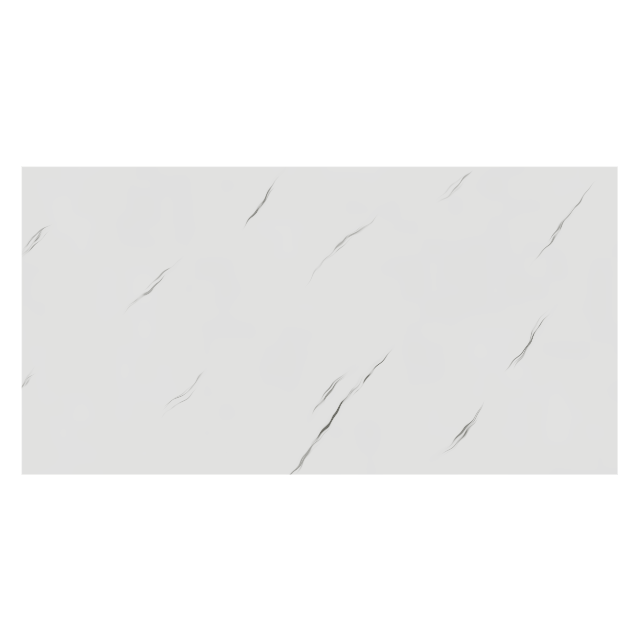
Write a Shadertoy shader that draws this texture.

```glsl
// A pale grey marble slab lying on a white canvas, crossed by sparse slanted veins.
// Veins are scattered on a jittered grid; each is a bundle of thin strands bent by
// layered sines and broken into streaks by noise stretched along the vein.

#define SLAB_CENTRE vec2(0.4995, 0.499)
#define SLAB_HALF   vec2(0.4655, 0.2405)
#define SLAB_COLOUR vec3(0.882, 0.882, 0.879)
#define INK_COLOUR  vec3(0.36, 0.36, 0.33)
#define VEIN_ANGLE  0.85
#define VEIN_GRID   vec2(6.0, 2.0)
#define STRANDS     4
#define STRAND_WIDTH 0.0014
#define BUNDLE_WIDTH 0.014
#define MOTTLE      0.006

float hash(vec2 p) {
    vec3 q = fract(p.xyx * vec3(0.1031, 0.1030, 0.0973));
    q += dot(q, q.yzx + 33.33);
    return fract((q.x + q.y) * q.z);
}

float noise(vec2 p) {
    vec2 cell = floor(p), f = fract(p);
    f = f * f * (3.0 - 2.0 * f);
    return mix(mix(hash(cell), hash(cell + vec2(1, 0)), f.x),
               mix(hash(cell + vec2(0, 1)), hash(cell + vec2(1, 1)), f.x), f.y);
}

vec2 rotate(vec2 p, float angle) {
    float c = cos(angle), s = sin(angle);
    return vec2(c * p.x + s * p.y, c * p.y - s * p.x);
}

// Ink density of one vein centred on the origin.
float vein(vec2 p, float halfLength, float seed) {
    float tilt = 0.12 * (hash(vec2(seed, 7.0)) - 0.5);
    vec2 q = rotate(p, VEIN_ANGLE + tilt);
    float along = q.x / halfLength;
    if (abs(along) > 1.3 || abs(q.y) > 0.05) return 0.0;

    // Broad bend plus fine wobble
    q.y += 0.005 * sin(along * 2.2 + seed)
         + 0.0012 * sin(q.x * 95.0 + seed * 3.0)
         + 0.0006 * sin(q.x * 240.0 + seed * 5.0);

    float ink = 0.0;
    for (int i = 0; i < STRANDS; i++) {
        vec2 key = vec2(seed, float(i) * 3.7 + 1.0);
        float shift = (hash(key) - 0.5) * 0.9;
        float reach = mix(0.3, 0.8, hash(key + 11.0));
        float offset = (hash(key + 23.0) - 0.5) * BUNDLE_WIDTH;
        offset *= 0.5 + 0.5 * sin(along * 3.0 + seed + float(i));

        float taper = smoothstep(reach, 0.1 * reach, abs(along - shift));
        float swell = noise(vec2(q.x * 55.0, 0.0) + key * 9.0);
        float width = STRAND_WIDTH * (0.55 + 1.1 * swell * swell * taper);
        float d = (q.y - offset) / width;
        float broken = smoothstep(0.2, 0.8, noise(vec2(q.x * 70.0, q.y * 330.0) + key * 5.0));
        ink += exp(-d * d) * taper * (0.15 + 0.85 * broken);
    }

    // Faint smoky halo around the strands
    float halo = exp(-q.y * q.y / (BUNDLE_WIDTH * BUNDLE_WIDTH * 0.08));
    ink += 0.07 * halo * smoothstep(1.0, 0.1, abs(along)) * noise(q * vec2(40.0, 200.0) + seed);
    return min(ink, 1.0);
}

// All veins: faint and short ones on a grid, one bold vein below the middle.
float allVeins(vec2 p) {
    float ink = 0.85 * vein(p - vec2(0.545, 0.375), 0.145, 4.0);
    vec2 cellSize = 2.0 * SLAB_HALF / VEIN_GRID;
    for (float row = 0.0; row < VEIN_GRID.y; row++) {
        for (float column = 0.0; column < VEIN_GRID.x; column++) {
            vec2 cell = vec2(column, row);
            float seed = 17.0 + column * 2.3 + row * 19.0;
            vec2 jitter = vec2(hash(cell + 3.1), hash(cell + 8.6));
            vec2 centre = SLAB_CENTRE - SLAB_HALF + (cell + jitter) * cellSize;
            float size = hash(cell + 41.0);
            float strength = mix(0.22, 0.62, hash(cell + 57.0));
            ink = max(ink, strength * vein(p - centre, mix(0.035, 0.085, size), seed));
        }
    }
    return ink;
}

void mainImage(out vec4 fragColor, in vec2 fragCoord) {
    vec2 p = fragCoord / iResolution.xy;
    float pixel = 1.0 / iResolution.y;

    // Stone with a very slight cloudiness
    float cloud = noise(p * 9.0) + 0.5 * noise(p * 31.0 + 5.0) - 0.75;
    vec3 stone = SLAB_COLOUR + MOTTLE * cloud;
    stone = mix(stone, INK_COLOUR, allVeins(p));

    // Slab outline
    vec2 edge = abs(p - SLAB_CENTRE) - SLAB_HALF;
    float inside = smoothstep(pixel, -pixel, max(edge.x, edge.y));
    fragColor = vec4(mix(vec3(1.0), stone, inside), 1.0);
}
```
